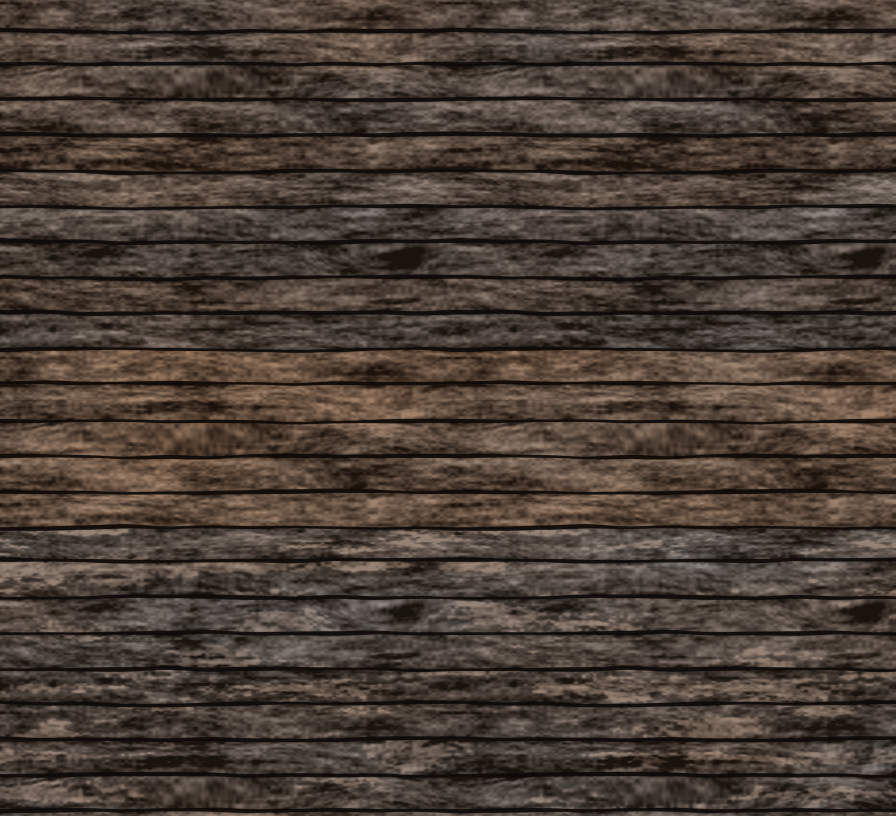
This texture is drawn by a Shadertoy shader. Its source:

```glsl
// Weathered wooden boards: 23 narrow horizontal planks split by dark wavy gaps.
// Wrapped value noise stretched along x gives the grain, which recurs about twice
// across and every ten planks; broad stains, worn patches and saw marks overlay it.

#define PLANKS 23.0        // planks over the height
#define SEAM_SHIFT 0.16    // height of the lowest gap, in planks
#define TILES_X 1.945      // grain repeats over the width
#define ROW_CYCLE 10.0     // planks before the grain recurs
#define GAP 0.042          // half width of a gap, in planks
#define GAP_WAVE 0.13      // wander of the gaps, in planks
#define CONTRAST 1.65      // strength of the grain
#define BRIGHTNESS 0.525   // mean tone of the wood
#define DARK_WOOD vec3(0.105, 0.072, 0.048)
#define PALE_WOOD vec3(0.530, 0.465, 0.420)

float hash(vec2 p) {
    vec3 q = fract(vec3(p.xyx) * vec3(0.1031, 0.1030, 0.0973));
    q += dot(q, q.yzx + 33.33);
    return fract((q.x + q.y) * q.z);
}

// Value noise that wraps in x after a whole number of cells
float noise(vec2 p, float period) {
    vec2 i = floor(p), f = fract(p);
    f = f * f * (3.0 - 2.0 * f);
    float x0 = mod(i.x, period), x1 = mod(i.x + 1.0, period);
    return mix(mix(hash(vec2(x0, i.y)), hash(vec2(x1, i.y)), f.x),
               mix(hash(vec2(x0, i.y + 1.0)), hash(vec2(x1, i.y + 1.0)), f.x), f.y);
}

// Noise with a cell count per unit, wrapping at u = 1
float fibre(float u, float y, float cells, float rows) {
    return noise(vec2(u * cells, y * rows + cells * 3.0), cells);
}

float band(float row, float first, float last) {
    return step(first - 0.5, row) * step(row, last + 0.5);
}

// Soft dark eye of a knot: x is the mask, y the bend of the fibres around it
vec2 knot(float u, float y, float id) {
    float present = band(id, 0.0, 0.0) + band(id, 3.0, 3.0) + band(id, 5.0, 5.0);
    float centre = id > 4.0 ? 0.90 : 0.47;
    vec2 d = vec2(fract(u - centre + 0.5) - 0.5, y - 0.62);
    float eye = exp(-dot(d / vec2(0.045, 0.23), d / vec2(0.045, 0.23)));
    float bend = exp(-d.x * d.x / 0.012) * d.y;
    return present * vec2(eye, bend);
}

void mainImage(out vec4 fragColor, in vec2 fragCoord) {
    vec2 uv = fragCoord / iResolution.xy;
    float u = uv.x * TILES_X;
    float v = uv.y * PLANKS - SEAM_SHIFT;
    float pixel = PLANKS / iResolution.y;

    // Nearest gap, with its own wander and thickness
    float seam = floor(v + 0.5);
    float wander = noise(vec2(u * 3.0, seam * 7.0), 3.0) * 0.6
                 + noise(vec2(u * 11.0, seam * 5.0 + 90.0), 11.0) * 0.4 - 0.5;
    float d = v - seam - GAP_WAVE * wander - 0.07 * (hash(vec2(seam, 4.0)) - 0.5);
    float row = seam - step(d, 0.0);
    float id = mod(row, ROW_CYCLE);
    float y = v - row;

    // Grain: long streaks, fibres and fine flecks bent by slow waves and knots
    vec2 eye = knot(u, y, id);
    float gy = y + id * 3.7 - 0.35 * eye.y
             + 0.35 * (fibre(u, y + id * 3.7, 5.0, 1.0) - 0.5);
    float grain = 0.28 * fibre(u, gy, 9.0, 3.5)
                + 0.32 * fibre(u, gy, 17.0, 8.0)
                + 0.26 * fibre(u, gy, 52.0, 11.0)
                + 0.20 * fibre(u, gy, 120.0, 14.0) - 0.53;
    float tone = BRIGHTNESS + CONTRAST * grain;

    // Dark hairline cracks along the fibres
    float crack = smoothstep(0.70, 0.90, fibre(u, gy + 41.0, 7.0, 7.0));
    tone -= 0.20 * crack;

    // Plank tones and broad stains over the whole surface
    float lower = band(row, 0.0, 7.0) + step(row, -0.5);
    float warm = band(row, 8.0, 12.0);
    float umber = band(row, 18.0, 18.0);
    float slate = band(row, 13.0, 13.0) + band(row, 15.0, 16.0);
    tone += 0.12 * (hash(vec2(row, 19.0)) - 0.5);
    tone += 0.07 * warm - 0.12 * umber - 0.06 * slate - 0.04 * lower;
    float stain = noise(vec2(uv.x * 7.0, v * 0.9 + 20.0), 64.0);
    tone += 0.26 * (stain - 0.5);

    // Rubbed pale patches and slanted saw marks on the lower planks
    float wear = noise(vec2(uv.x * 8.0 + row * 5.3, y * 2.2 + row * 9.0), 256.0)
               + 0.9 * grain;
    float pale = lower * smoothstep(0.68, 0.86, wear);
    tone += 0.22 * pale;
    float slant = uv.x * 75.0 - uv.y * 38.0;
    float sawn = noise(vec2(slant + 100.0, v * 0.6), 512.0) - 0.5;
    float sawArea = smoothstep(0.35, 0.7, noise(vec2(uv.x * 4.0 + 2.0, v * 0.25), 64.0));
    tone += 0.24 * lower * sawArea * sawn;

    // Knots, then rounded plank edges
    tone -= 0.38 * eye.x * (0.6 + 0.8 * fibre(u, gy, 40.0, 6.0));
    float edge = abs(d);
    tone -= 0.20 * exp(-edge * (d > 0.0 ? 9.0 : 14.0));
    tone += 0.07 * exp(-pow((d + 0.17) / 0.08, 2.0));

    // Colour: warm browns, cool greys and a slow drift between them
    vec3 colour = mix(DARK_WOOD, PALE_WOOD, clamp(tone, 0.0, 1.12));
    float drift = noise(vec2(uv.x * 5.0 + 30.0, v * 0.7), 64.0) - 0.5;
    float heat = 0.9 * warm + 0.7 * umber + 0.5 * pale - 0.6 * slate - 0.45 * lower + drift;
    colour *= 1.0 + heat * vec3(0.07, -0.01, -0.10);

    // Gaps
    float width = GAP * (0.65 + 0.8 * noise(vec2(u * 8.0, seam * 3.0 + 50.0), 8.0));
    float gap = 1.0 - smoothstep(width - 0.5 * pixel, width + 0.9 * pixel, edge);
    colour = mix(colour, vec3(0.055, 0.038, 0.028), 0.93 * gap);

    fragColor = vec4(colour, 1.0);
}
```
